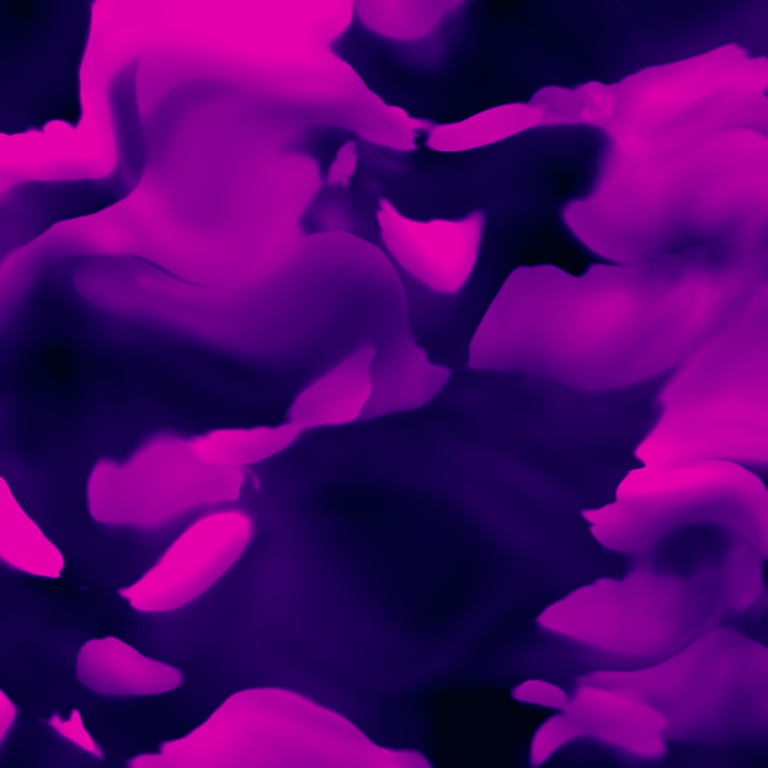
This texture is drawn by a WebGL 1 fragment shader. Its source:

```glsl
precision highp float;
// Billowing magenta clouds with crisp lit tops and soft undersides over a deep indigo sky.

uniform vec2 u_resolution;

// Colour ramp: indigo to magenta, as curves of a tone from 0 to 1
const float RED_GAIN = 0.89;
const float RED_POWER = 1.6;
const vec3 BLUE_CURVE = vec3(0.12, 0.85, -0.30);
const float DARK_GREEN = 0.01;

// Cloud shape
const int LAYERS = 3;
const vec2 BODY_SCALE = vec2(2.2, 3.3);
const float WARP_SCALE = 4.0;
const float WARP_AMOUNT = 0.13;
const float PUFF_SCALE = 6.0;
const float PUFF_AMOUNT = 0.85;
const float THRESHOLD = 0.11;
const float TOP_SOFTNESS = 0.04;
const float BASE_SOFTNESS = 0.55;

// Tones
const float SKY_TONE = 0.19;
const float BACK_TONE = 0.47;
const float FRONT_TONE = 0.83;
const float TONE_VARIATION = 0.45;
const float PUFF_SHADING = 0.7;
const float TOP_LIGHT = 1.1;

float hash(vec2 cell) {
  return fract(sin(dot(cell, vec2(127.1, 311.7))) * 43758.5453);
}

// Contribution of one lattice corner to the gradient noise
float corner(vec2 cell, vec2 offset) {
  float angle = 6.2832 * hash(cell);
  return dot(vec2(cos(angle), sin(angle)), offset);
}

float noise(vec2 p) {
  vec2 i = floor(p);
  vec2 f = p - i;
  vec2 u = f * f * f * (f * (f * 6.0 - 15.0) + 10.0);
  vec2 e = vec2(1.0, 0.0);
  float low = mix(corner(i, f), corner(i + e.xy, f - e.xy), u.x);
  float high = mix(corner(i + e.yx, f - e.yx), corner(i + e.xx, f - e.xx), u.x);
  return mix(low, high, u.y);
}

// Turned by about 37 degrees per octave to hide the lattice
vec2 nextOctave(vec2 p) {
  return mat2(1.6, 1.2, -1.2, 1.6) * p + 5.3;
}

float softNoise(vec2 p) {
  float sum = 0.0;
  float amplitude = 1.0;
  for (int i = 0; i < 3; i++) {
    sum += amplitude * noise(p);
    amplitude *= 0.45;
    p = nextOctave(p);
  }
  return sum;
}

// Rounded lumps parted by narrow creases
float puffs(vec2 p) {
  float sum = 0.0;
  float amplitude = 0.5;
  for (int i = 0; i < 3; i++) {
    float n = noise(p);
    sum += amplitude * (sqrt(n * n + 0.003) - 0.2);
    amplitude *= 0.5;
    p = nextOctave(p);
  }
  return sum;
}

// Large smooth mass of a cloud layer
float body(vec2 p, vec2 seed) {
  return noise(p * BODY_SCALE + seed) + 0.4 * noise(p * BODY_SCALE * 2.1 + seed.yx);
}

vec3 ramp(float tone) {
  float t = clamp(tone, 0.0, 1.0);
  float red = RED_GAIN * pow(t, RED_POWER);
  float blue = dot(BLUE_CURVE, vec3(1.0, t, t * t));
  blue -= 0.04 * (1.0 - smoothstep(0.0, 0.06, t));
  return vec3(red, DARK_GREEN * (1.0 - smoothstep(0.0, 0.2, t)), blue);
}

void main() {
  vec2 p = gl_FragCoord.xy / min(u_resolution.x, u_resolution.y);
  vec2 warp = vec2(noise(p * WARP_SCALE + 3.7), noise(p * WARP_SCALE + 21.4));
  vec2 q = p + WARP_AMOUNT * warp;

  // Hazy sky behind the clouds
  float tone = SKY_TONE + TONE_VARIATION * softNoise(q * vec2(3.0, 4.5) + 41.6);

  // Cloud layers from back to front
  for (int i = 0; i < LAYERS; i++) {
    float depth = float(i) / float(LAYERS - 1);
    vec2 seed = vec2(17.3, 9.6) * float(i + 1);
    float mass = body(q, seed);
    float slope = body(q + vec2(0.0, 0.04), seed) - mass;
    float roughness = mix(0.3, 1.0, smoothstep(-0.2, 0.25, noise(p * 2.4 + seed.yx)));
    float lumps = PUFF_AMOUNT * roughness * puffs(q * PUFF_SCALE + seed);

    // Crisp where the cloud ends upward, hazy where it ends downward
    float softness = mix(TOP_SOFTNESS, BASE_SOFTNESS, smoothstep(-0.05, 0.07, slope));
    float cover = smoothstep(0.0, softness, mass + lumps - THRESHOLD);

    float cloudTone = mix(BACK_TONE, FRONT_TONE, depth)
      + TONE_VARIATION * softNoise(q * vec2(3.5, 5.0) + seed.yx + 8.2)
      + PUFF_SHADING * lumps - TOP_LIGHT * slope;
    tone = mix(tone, cloudTone, cover);
  }

  gl_FragColor = vec4(ramp(tone), 1.0);
}
```
